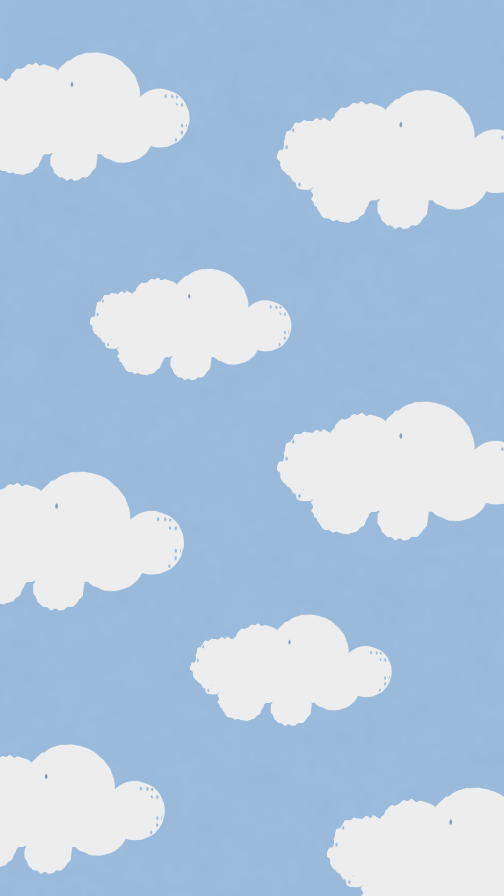
Write a WebGL 2 fragment shader that draws this pattern.

```glsl
#version 300 es
precision highp float;
// Flat pale clouds scattered over a soft blue sky, like torn paper cutouts.
// One cloud is a union of discs around a box, with a noise-roughened rim and
// tiny worn holes; a loop stamps it at several places and sizes.

#define SKY_COLOR vec3(0.600, 0.730, 0.860)
#define CLOUD_COLOR vec3(0.928, 0.928, 0.928)
#define SPECK_COLOR vec3(0.52, 0.60, 0.69)
#define SKY_MOTTLE 0.010
#define COARSE_WEAR 0.038
#define FINE_WEAR 0.036
#define HOLE_DENSITY 0.22
#define CLOUD_COUNT 8
#define LOBE_COUNT 7

uniform vec2 u_resolution;
out vec4 fragColor;

// Cloud centre and half width, in units of the canvas width
const vec3 CLOUDS[CLOUD_COUNT] = vec3[](
    vec3(0.148, 1.550, 0.229), vec3(0.801, 1.465, 0.248),
    vec3(0.380, 1.137, 0.199), vec3(0.801, 0.847, 0.248),
    vec3(0.118, 0.708, 0.248), vec3(0.579, 0.451, 0.199),
    vec3(0.097, 0.176, 0.231), vec3(0.900, 0.081, 0.248));

// Lobe centre and radius, in units of the cloud half width
const vec3 LOBES[LOBE_COUNT] = vec3[](
    vec3(-0.70, 0.02, 0.29), vec3(-0.32, 0.14, 0.30),
    vec3(0.17, 0.14, 0.40), vec3(0.74, -0.03, 0.255),
    vec3(-0.50, -0.26, 0.25), vec3(0.00, -0.36, 0.20),
    vec3(0.42, -0.14, 0.275));

float hash(vec2 p) {
    vec3 h = fract(vec3(p.xyx) * 0.1031);
    h += dot(h, h.yzx + 33.33);
    return fract((h.x + h.y) * h.z);
}

float valueNoise(vec2 p) {
    vec2 cell = floor(p), f = fract(p);
    f = f * f * (3.0 - 2.0 * f);
    return mix(mix(hash(cell), hash(cell + vec2(1, 0)), f.x),
               mix(hash(cell + vec2(0, 1)), hash(cell + vec2(1, 1)), f.x), f.y);
}

// Signed distance to the smooth cloud outline
float cloudDistance(vec2 q) {
    vec2 box = abs(q - vec2(-0.05, -0.08)) - vec2(0.55, 0.26);
    float d = length(max(box, 0.0)) + min(max(box.x, box.y), 0.0);
    for (int i = 0; i < LOBE_COUNT; i++)
        d = min(d, length(q - LOBES[i].xy) - LOBES[i].z);
    return d;
}

// Ragged outline: strong wear on the left and underside, light on the right
float wornDistance(vec2 q) {
    float wear = 1.0 - 0.85 * smoothstep(-0.5, 0.45, q.x + 0.5 * q.y);
    float rough = COARSE_WEAR * (valueNoise(q * 11.0 + 40.0) - 0.5)
                + FINE_WEAR * (valueNoise(q * 30.0 + 90.0) - 0.5);
    return cloudDistance(q) + rough * wear;
}

// Distance to small holes scattered along the left and right rims
float holeDistance(vec2 q, float d) {
    vec2 grid = q * vec2(22.0, 16.0) + 50.0;
    vec2 cell = floor(grid);
    vec2 jitter = 0.3 + 0.4 * vec2(hash(cell + 7.0), hash(cell + 19.0));
    vec2 offset = (grid - cell - jitter) / vec2(22.0, 16.0);
    float dotDistance = length(offset * vec2(1.0, 0.6)) - 0.009;
    bool onRim = abs(q.x) > 0.76 && d < -0.012 && d > -0.075;
    return onRim && hash(cell) < HOLE_DENSITY ? dotDistance : 1.0;
}

float coverage(float d, float pixel) {
    return 1.0 - smoothstep(-pixel, pixel, d);
}

void main() {
    vec2 p = gl_FragCoord.xy / u_resolution.x;

    // Sky with a faint mottle
    float mottle = valueNoise(p * 22.0) + valueNoise(p * 60.0) - 1.0;
    vec3 color = SKY_COLOR + SKY_MOTTLE * 0.5 * mottle;

    // Clouds
    for (int i = 0; i < CLOUD_COUNT; i++) {
        float size = CLOUDS[i].z;
        vec2 q = (p - CLOUDS[i].xy) / size;
        if (abs(q.x) > 1.1 || abs(q.y) > 0.7) continue;
        float pixel = 0.75 / (u_resolution.x * size);
        float d = wornDistance(q);
        float holes = coverage(holeDistance(q, d), pixel);
        color = mix(color, CLOUD_COLOR, coverage(d, pixel) * (1.0 - holes));

        // One drop-shaped speck under the crown
        vec2 s = q - vec2(-0.023, 0.265);
        float speck = length(s * vec2(1.0 + 12.0 * max(s.y, 0.0), 0.55)) - 0.011;
        color = mix(color, SPECK_COLOR, coverage(speck, pixel));
    }
    fragColor = vec4(color, 1.0);
}
```
